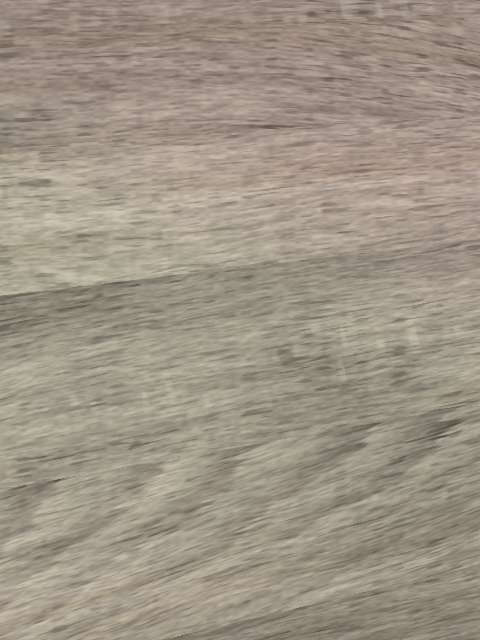
Give the GLSL for this texture, as a WebGL 1 fragment shader.

```glsl
precision highp float;
// Pale oak planks seen at a slant: each plank has its own tone and grain,
// built from stretched value noise for rings, fibres and pores, with pale
// cross flecks, curved flame figure and a soft pink to olive light.
uniform vec2 u_resolution;

#define OLIVE vec3(1.03, 1.0, 0.888)
#define PINK vec3(1.11, 1.0, 0.935)
#define FLECK_COLOR vec3(0.78, 0.76, 0.68)
#define RING_CONTRAST 0.085
#define STREAK_CONTRAST 0.065
#define FIBRE_CONTRAST 0.12
#define SPECK_CONTRAST 0.075
#define PORE_DEPTH 0.12
#define FLAME_DEPTH 0.13
#define FLECK_STRENGTH 0.6
#define SEAM_SOFTNESS 0.0015

float hash(vec2 p) {
  vec3 q = fract(vec3(p.xyx) * 0.1031);
  q += dot(q, q.yzx + 33.33);
  return fract((q.x + q.y) * q.z);
}

float noise(vec2 p) {
  vec2 cell = floor(p);
  vec2 f = fract(p);
  f = f * f * (3.0 - 2.0 * f);
  float low = mix(hash(cell), hash(cell + vec2(1.0, 0.0)), f.x);
  float high = mix(hash(cell + vec2(0.0, 1.0)), hash(cell + 1.0), f.x);
  return mix(low, high, f.y);
}

float fbm(vec2 p) {
  float sum = 0.0;
  float weight = 0.5;
  for (int i = 0; i < 4; i++) {
    sum += weight * noise(p);
    p = p * 2.03 + 17.3;
    weight *= 0.5;
  }
  return sum / 0.9375;
}

// Coverage above a seam at the given height
float above(float v, float seam) {
  return smoothstep(seam - SEAM_SOFTNESS, seam + SEAM_SOFTNESS, v);
}

float bump(float x, float center, float width) {
  float d = (x - center) / width;
  return exp(-d * d);
}

// 1 on the plank with the given number, 0 elsewhere, with a hard edge
float only(float plank, float number) {
  return 1.0 - step(0.5, abs(plank - number));
}

void main() {
  vec2 p = gl_FragCoord.xy / u_resolution.y;
  // Flatten the slant, so that seams run at constant v
  float u = p.x;
  float v = (p.y - 0.225 * u) / (1.0 - 0.2 * u);

  // Planks from the bottom up
  float lower = above(v, -0.06);
  float flame = above(v, 0.235);
  float middle = above(v, 0.538);
  float upper = above(v, 0.768);
  float top = above(v, 0.945);
  float plank = step(-0.06, v) + step(0.235, v) + step(0.538, v)
    + step(0.768, v) + step(0.945, v);
  float inFlame = lower * (1.0 - flame);
  float inOlive = flame * (1.0 - middle);
  float inPale = middle * (1.0 - upper);

  float tone = mix(0.53, 0.595, lower);
  tone = mix(tone, 0.625, flame);
  tone = mix(tone, 0.66, middle);
  tone = mix(tone, 0.56, upper);
  tone = mix(tone, 0.545, top);

  // Broad shading within each plank
  float side = smoothstep(0.25, 0.75, u);
  tone -= inOlive * 0.07 * smoothstep(0.42, 0.48, v - 0.05 * u);
  tone -= inOlive * 0.10 * bump(u, 0.50, 0.17) * bump(p.y, 0.40, 0.08);
  tone -= inPale * (0.05 * side + 0.04 * smoothstep(0.70, 0.768, v));
  tone += inFlame * (0.03 - 0.06 * side - 0.045 * smoothstep(0.13, 0.235, v));
  tone += 0.07 * (fbm(vec2(u * 4.0, v * 9.0) + plank * 7.7) - 0.5);

  // Grain height: gentle waves, with bent fibres in some of the planks
  float wave = fbm(vec2(u * 3.0, v * 7.0) + plank * 13.1) - 0.5;
  float bend = max(u - 0.3, 0.0);
  float g = v + 0.028 * wave + 0.35 * only(plank, 4.0) * bend * bend
    - 0.12 * only(plank, 1.0) * u - 0.03 * only(plank, 2.0) * u;
  vec2 seed = plank * vec2(31.7, 57.3) + 40.0;

  // Grain from long soft rings down to short sharp pores
  float ring = noise(vec2(u * 1.6, g * 46.0) + seed) - 0.5;
  float streak = noise(vec2(u * 6.0, g * 115.0) + seed) - 0.5;
  float fibre = noise(vec2(u * 38.0, g * 270.0) + seed) - 0.5;
  float speck = noise(vec2(u * 120.0, g * 330.0) + seed) - 0.5;
  float pore = smoothstep(0.62, 0.88, noise(vec2(u * 34.0, g * 285.0) + seed * 1.7));
  pore *= 0.25 + 0.9 * noise(vec2(u * 5.0, g * 28.0) + seed);
  tone += RING_CONTRAST * ring + STREAK_CONTRAST * streak;
  tone += FIBRE_CONTRAST * fibre + SPECK_CONTRAST * speck - PORE_DEPTH * pore;

  // Flame figure: curved bands that sweep down and left, then flatten out
  float depth = max(0.235 - v, 0.0);
  float sweep = u + 0.8 * depth + 4.5 * depth * depth;
  float phase = fract(sweep * 6.8 + 1.2 * wave + 0.25 * streak + 0.08 * fibre);
  float band = smoothstep(0.2, 0.85, phase) * (1.0 - smoothstep(0.88, 0.99, phase));
  float flameDark = inFlame * (band - 0.35) * exp(-depth * 5.0);
  tone -= FLAME_DEPTH * flameDark;

  // Soft shade under each seam
  float shade = bump(v, 0.232, 0.005) + bump(v, 0.535, 0.005)
    + bump(v, 0.765, 0.005) + bump(v, 0.942, 0.005);
  tone -= 0.018 * shade;

  // Light: pink at the top and right, olive in the middle
  float pink = smoothstep(0.50, 0.84, p.y + 0.35 * (u - 0.35));
  pink += 0.3 * (1.0 - smoothstep(0.06, 0.30, p.y)) + 0.5 * max(flameDark, 0.0);
  vec3 color = tone * mix(OLIVE, PINK, clamp(pink, 0.0, 1.0));
  color *= 1.0 - vec3(-0.02, 0.0, 0.03) * smoothstep(0.0, 0.5, -ring);

  // Pale flecks across the grain, broken up by the fibres
  float zone = bump(v, 0.325 + 0.09 * u, 0.06) * inOlive
    + bump(v, 0.735, 0.035) * bump(u, 0.34, 0.13) * inPale + 0.5 * top;
  zone *= smoothstep(0.25, 0.60, noise(vec2(u * 9.0, v * 11.0) + 5.0));
  float mark = smoothstep(0.52, 0.84, noise(vec2((u + 0.18 * v) * 75.0, v * 19.0) + seed));
  float fleck = zone * mark * clamp(0.65 + 1.4 * fibre + streak, 0.0, 1.0);
  color = mix(color, FLECK_COLOR, FLECK_STRENGTH * fleck);

  gl_FragColor = vec4(clamp(color, 0.0, 1.0), 1.0);
}
```
